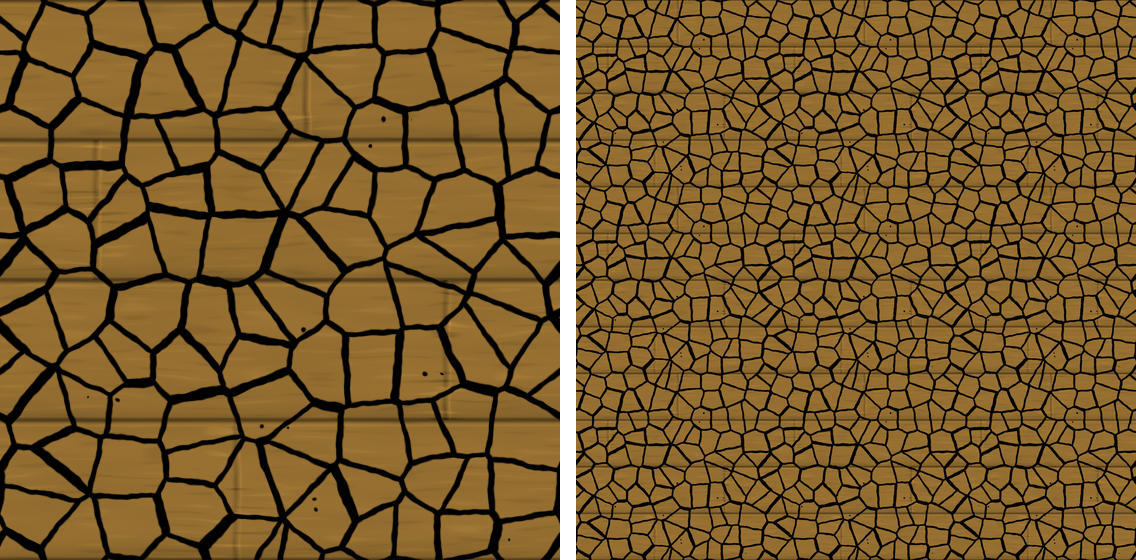
Left, the tile; right, the same tile 3 across and 3 down.
This texture is drawn by a WebGL 2 fragment shader. Its source:

```glsl
#version 300 es
precision highp float;
// Tiling brown wooden planks covered by an irregular web of black cracks.

#define WOOD_COLOR vec3(0.585, 0.434, 0.192)
#define PLANK_ROWS 4.0
#define CRACK_CELLS 10.0
#define CELL_JITTER 0.94
#define CRACK_HALF_WIDTH 0.0046
#define CRACK_EXTRA_WIDTH 0.0048
#define CRACK_SOFTNESS 0.0018
#define CRACK_WOBBLE 0.0045
#define GRAIN_STRENGTH 0.09
#define SEAM_HALF_WIDTH 0.0045
#define SPECK_CELLS 40.0
#define SPECK_CHANCE 0.14

uniform vec2 u_resolution;
out vec4 fragColor;

vec2 hash2(vec2 p) {
    vec3 q = fract(p.xyx * vec3(0.1031, 0.1030, 0.0973));
    q += dot(q, q.yzx + 33.33);
    return fract((q.xx + q.yz) * q.zy);
}

float cornerSlope(vec2 corner, vec2 offset, vec2 period) {
    float angle = 6.28319 * hash2(mod(corner, period) + period).x;
    return dot(vec2(cos(angle), sin(angle)), offset);
}

// Gradient noise that repeats "period" times across the canvas.
float noise(vec2 uv, vec2 period) {
    vec2 p = uv * period;
    vec2 i = floor(p), f = p - i;
    vec2 w = f * f * f * (f * (f * 6.0 - 15.0) + 10.0);
    vec2 e = vec2(1.0, 0.0);
    float low = mix(cornerSlope(i, f, period), cornerSlope(i + e, f - e, period), w.x);
    float high = mix(cornerSlope(i + e.yx, f - e.yx, period), cornerSlope(i + 1.0, f - 1.0, period), w.x);
    return mix(low, high, w.y);
}

vec2 cellPoint(vec2 cell) {
    return cell + 0.5 + CELL_JITTER * (hash2(mod(cell, CRACK_CELLS) + 17.0) - 0.5);
}

// Signed distance to the nearest crack, negative inside it.
float crackDistance(vec2 uv) {
    vec2 p = uv * CRACK_CELLS, home = floor(p), nearCell = home;
    float best = 1e3;
    for (int y = -2; y <= 2; y++)
    for (int x = -2; x <= 2; x++) {
        vec2 cell = home + vec2(x, y);
        vec2 r = cellPoint(cell) - p;
        if (dot(r, r) < best) { best = dot(r, r); nearCell = cell; }
    }
    vec2 a = cellPoint(nearCell) - p;
    float d = 1e3;
    for (int y = -2; y <= 2; y++)
    for (int x = -2; x <= 2; x++) {
        if (x == 0 && y == 0) continue;
        vec2 cell = nearCell + vec2(x, y);
        vec2 b = cellPoint(cell) - p;
        vec2 edgeId = mod(cell, CRACK_CELLS) + mod(nearCell, CRACK_CELLS);
        float halfWidth = CRACK_HALF_WIDTH + CRACK_EXTRA_WIDTH * pow(hash2(edgeId + 5.0).x, 4.0);
        d = min(d, dot(0.5 * (a + b), normalize(b - a)) / CRACK_CELLS - halfWidth);
    }
    return d;
}

// Sparse crumbs gathered in a few patches.
float speckDistance(vec2 uv) {
    vec2 p = uv * SPECK_CELLS, cell = mod(floor(p), SPECK_CELLS);
    vec2 h = hash2(cell + 71.0);
    float patchy = smoothstep(0.2, 0.4, noise(uv, vec2(5.0)));
    float radius = h.x < SPECK_CHANCE * patchy ? 0.0015 + 0.003 * h.y : -1.0;
    vec2 center = 0.3 + 0.4 * hash2(cell + 131.0);
    return length(fract(p) - center) / SPECK_CELLS - radius;
}

// Brightness of the planks, about 1 on plain wood.
float plankShade(vec2 uv) {
    float row = floor(uv.y * PLANK_ROWS);
    float seam = (fract(uv.y * PLANK_ROWS + 0.5) - 0.5) / PLANK_ROWS;
    float joint = fract(uv.x - fract(0.42 + 0.375 * row) + 0.5) - 0.5;
    joint += 0.003 * noise(uv, vec2(8.0, 32.0));

    // Long streaks plus thin light and dark strokes
    vec2 g = uv + vec2(0.37 * row, 0.012 * noise(uv, vec2(5.0, 8.0)));
    float broad = noise(g, vec2(4.0, 28.0));
    float fine = noise(g, vec2(9.0, 90.0));
    float strokes = smoothstep(0.25, 0.5, fine) - 1.2 * smoothstep(0.25, 0.5, -fine);
    float nearJoint = exp(-abs(joint) * 35.0);
    float shade = 1.0 + GRAIN_STRENGTH * (0.6 * broad + 0.2 * fine + strokes * (0.55 + 1.4 * nearJoint));

    // Horizontal seams: soft shadow above, dark core, pale lip below
    shade -= 0.2 * exp(-abs(seam) * (seam > 0.0 ? 65.0 : 180.0));
    shade *= 1.0 - 0.3 * (1.0 - smoothstep(0.3, 1.3, abs(seam) / SEAM_HALF_WIDTH));
    shade += 0.1 * exp(-pow((seam + 0.0095) / 0.0025, 2.0));

    // Upright joints: worn groove with a lit right side
    float groove = 0.7 + 0.6 * noise(uv, vec2(6.0, 24.0));
    shade -= 0.24 * groove * exp(-pow(joint / 0.0045, 2.0));
    shade += 0.12 * groove * exp(-pow((joint - 0.009) / 0.0022, 2.0));
    return shade;
}

void main() {
    vec2 uv = gl_FragCoord.xy / u_resolution;
    vec2 wobble = vec2(noise(uv, vec2(26.0)), noise(uv, vec2(29.0)));
    wobble += 0.35 * vec2(noise(uv, vec2(75.0)), noise(uv, vec2(81.0)));
    vec2 bent = uv + CRACK_WOBBLE * wobble;

    float d = min(crackDistance(bent), speckDistance(bent));
    float soft = max(CRACK_SOFTNESS, 0.7 / u_resolution.y);
    vec3 color = WOOD_COLOR * plankShade(uv) * smoothstep(-soft, soft, d);
    fragColor = vec4(color, 1.0);
}
```
